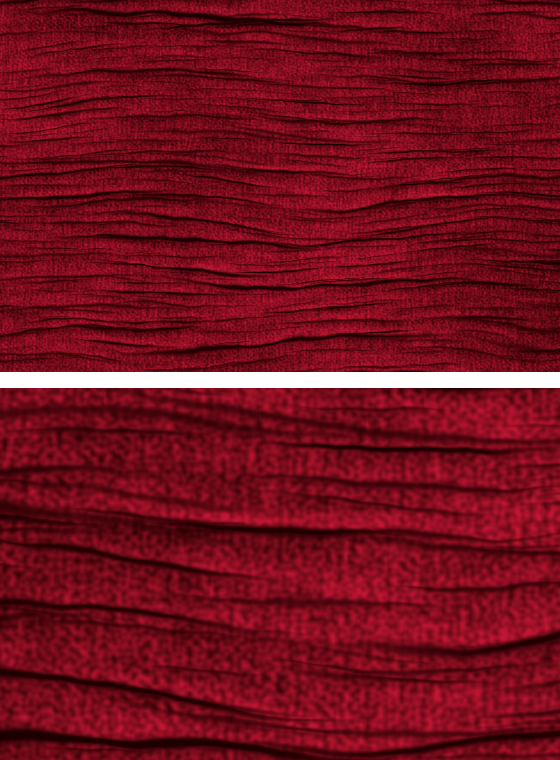
Top, the full canvas; bottom, a detail of the centre.
Give the GLSL for this texture, as a Shadertoy shader.

```glsl
// Crinkled dark red cloth: long tapering creases follow a gently warped
// horizontal flow, over soft ripples, with a crisp twill and slub weave.
// Everything is summed into one brightness, then dyed to a red tone.

const float TAU = 6.2831853;

vec2 hash2(vec2 p) {
    vec3 q = fract(vec3(p.xyx) * vec3(0.1031, 0.1030, 0.0973));
    q += dot(q, q.yzx + 33.33);
    return fract((q.xx + q.yz) * q.zy);
}

vec2 gradientAt(vec2 cell) {
    float angle = TAU * hash2(cell + 57.0).x;
    return vec2(cos(angle), sin(angle));
}

// Gradient noise, roughly -0.7 to 0.7
float noise(vec2 p) {
    vec2 i = floor(p), f = fract(p);
    vec2 u = f * f * f * (f * (f * 6.0 - 15.0) + 10.0);
    vec2 e = vec2(0.0, 1.0);
    float bottom = mix(dot(gradientAt(i), f),
                       dot(gradientAt(i + e.yx), f - e.yx), u.x);
    float top = mix(dot(gradientAt(i + e.xy), f - e.xy),
                    dot(gradientAt(i + e.yy), f - e.yy), u.x);
    return mix(bottom, top, u.y);
}

// One fold: x = dark core, y = relief (lit above, shaded below)
vec2 crease(vec2 d, float halfLength, float width) {
    float taper = 1.0 - smoothstep(0.3, 1.0, abs(d.x) / halfLength);
    float w = width * (0.45 + 0.55 * taper);
    float across = d.y / (d.y < 0.0 ? 1.3 * w : w);
    float side = d.y / (3.6 * w);
    return taper * vec2(exp(-across * across), side * exp(-side * side));
}

// Folds scattered one per cell, with random length, tilt and depth
vec2 creaseLayer(vec2 p, vec2 cellSize, float width, float seed) {
    vec2 home = floor(p / cellSize);
    float pinch = 1.0 + 0.9 * noise(vec2(p.x * 11.0, p.y * 6.0) + seed);
    vec2 total = vec2(0.0);
    for (int j = -1; j <= 1; j++) {
        for (int i = -1; i <= 1; i++) {
            vec2 cell = home + vec2(i, j);
            vec2 place = hash2(cell + seed);
            vec2 shape = hash2(cell + seed + 19.7);
            vec2 d = p - (cell + 0.15 + 0.7 * place) * cellSize;
            d.y -= (shape.x - 0.5) * 0.12 * d.x;
            d.y -= 0.12 * cellSize.y * noise(vec2(d.x * 8.0, place.x * 90.0));
            d.y -= 0.003 * noise(vec2(d.x * 30.0, place.y * 70.0));
            float halfLength = cellSize.x * mix(0.35, 0.95, shape.y);
            float depth = mix(0.35, 1.15, place.y * shape.y + 0.3 * shape.x);
            vec2 fold = crease(d, halfLength, width * pinch * mix(0.6, 1.2, shape.y));
            total.x = max(total.x, fold.x * depth);
            total.y += fold.y * depth;
        }
    }
    return total;
}

// Bend the cloth so that neighbouring folds run together
vec2 flow(vec2 p) {
    float bend = 0.085 * noise(p * vec2(1.4, 1.7) + 3.1);
    bend += 0.014 * noise(p * vec2(4.0, 5.0) + 8.4);
    return p + vec2(0.0, bend);
}

// Upright threads, fine grain and a broken diagonal twill
float weave(vec2 p) {
    float threads = noise(p * vec2(157.0, 34.0));
    float grain = noise(p * vec2(163.0, 171.0) + 40.0);
    float streaks = noise(p * vec2(80.0, 5.0) + 12.0);
    float twill = sin(TAU * (p.x * 68.0 + p.y * 77.0))
                * (0.5 + noise(p * vec2(18.0, 9.0)));
    return 0.16 * threads + 0.25 * grain + 0.07 * streaks + 0.04 * twill;
}

// Thick spots in the yarn, short and upright
float slubs(vec2 p) {
    return smoothstep(0.40, 0.62, noise(p * vec2(115.0, 42.0) + 71.0));
}

vec3 redDye(float tone) {
    float red = clamp(tone, 0.09, 0.76);
    return vec3(red, max(0.14 * (red - 0.16), 0.0), max(0.32 * (red - 0.14), 0.0));
}

void mainImage(out vec4 fragColor, in vec2 fragCoord) {
    vec2 p = fragCoord / iResolution.y;
    vec2 cloth = flow(p);

    // Folds, from long and deep to short and faint
    vec2 deep = creaseLayer(cloth, vec2(0.62, 0.125), 0.0043, 11.0);
    vec2 middle = creaseLayer(cloth, vec2(0.36, 0.070), 0.0031, 37.0);
    vec2 faint = creaseLayer(cloth, vec2(0.18, 0.040), 0.0024, 73.0);
    float core = max(deep.x, max(0.95 * middle.x, 0.7 * faint.x));
    core = min(1.25 * core, 1.0);
    float relief = deep.y + 0.9 * middle.y + 0.7 * faint.y;

    // Soft ripples and uneven light over the whole cloth
    float ripples = 0.10 * noise(cloth * vec2(3.5, 24.0) + 5.0)
                  + 0.11 * noise(cloth * vec2(9.0, 60.0) + 25.0);
    float light = 0.17 * noise(p * vec2(1.6, 2.1) + 16.0);

    float tone = 0.468 + light + ripples + 0.18 * relief;
    tone += weave(p) * (1.0 - 0.6 * core) + 0.11 * slubs(p) * (1.0 - core);
    tone = mix(tone, 0.09, 0.94 * core);

    fragColor = vec4(redDye(tone), 1.0);
}
```
